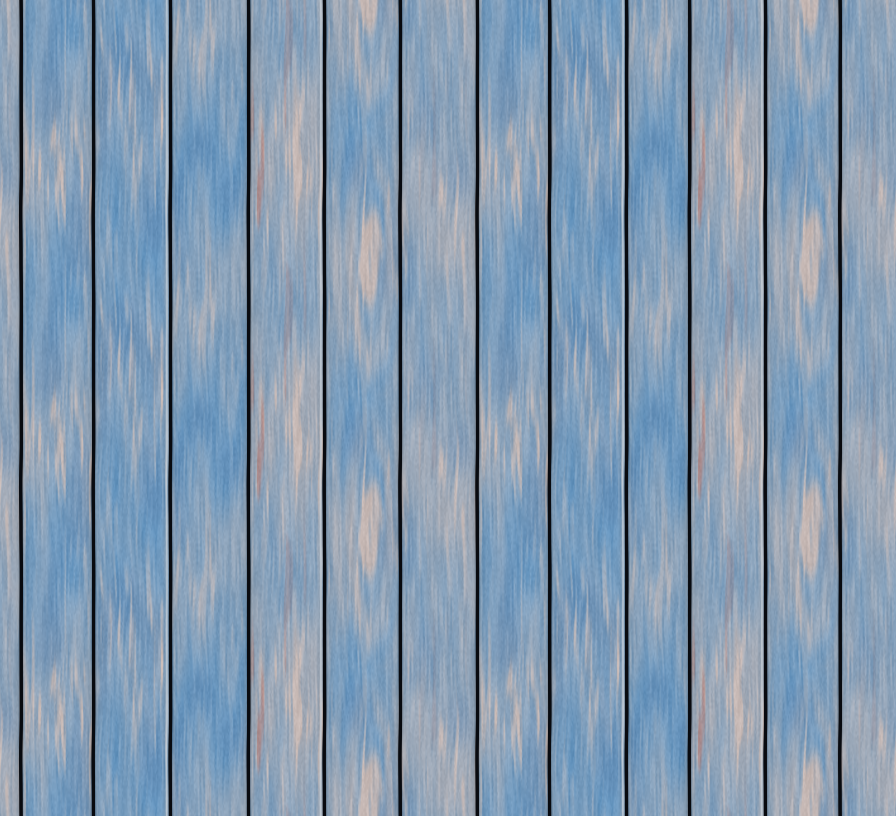
Reproduce this texture procedurally as a WebGL 2 fragment shader.

```glsl
#version 300 es
precision highp float;

uniform vec2 u_resolution;
out vec4 outColor;

const float TILES_DOWN = 3.0;
const int BOARDS = 13;
const float BOARD_TYPES = 6.0;
const float BOARD_SCALE = 11.8;     // grain units per canvas width
const float GAP_HALF = 0.0019;
const float HIGHLIGHT_WIDTH = 0.0022;
const float TAU = 6.28319;

const vec3 BLUE = vec3(0.40, 0.59, 0.755);
const vec3 SHADE = vec3(0.38, 0.51, 0.66);
const vec3 PALE = vec3(0.77, 0.715, 0.70);
const vec3 RUST = vec3(0.69, 0.45, 0.41);
const vec3 GAP = vec3(0.03, 0.04, 0.06);
const vec3 HIGHLIGHT = vec3(0.82, 0.85, 0.88);

// Left edges of the boards, closed by the last right edge
const float EDGES[14] = float[](-0.0625, 0.0234, 0.1042, 0.1901, 0.2773, 0.362, 0.4466,
                                0.5326, 0.6133, 0.6992, 0.7695, 0.8542, 0.9375, 1.0234);

// Per board type: fading, streak strength, rust, height of the worn patch
const vec4 WEAR[6] = vec4[](
    vec4(0.30, 0.75, 0.00, 0.35), vec4(0.24, 0.60, 0.05, 0.57),
    vec4(0.20, 0.35, 0.00, 0.95), vec4(0.43, 0.55, 0.70, 0.35),
    vec4(0.36, 0.55, 0.00, 0.05), vec4(0.47, 0.42, 0.20, 0.30));

float hash(vec2 p) {
    vec3 q = fract(p.xyx * vec3(0.1031, 0.1030, 0.0973));
    q += dot(q, q.yzx + 33.33);
    return fract((q.x + q.y) * q.z);
}

// One strand of wood: smooth noise along y that wraps after a period
float strand(float column, float y, float period) {
    y += hash(vec2(column, 7.3)) * period;
    float cell = floor(y);
    float a = hash(vec2(column, mod(cell, period)));
    float b = hash(vec2(column, mod(cell + 1.0, period)));
    return mix(a, b, smoothstep(0.0, 1.0, y - cell));
}

// Neighbouring strands blended, each with its own phase
float grain(vec2 p, float period, float seed) {
    float column = floor(p.x);
    float base = column + seed * 97.0 + 200.0;
    return mix(strand(base, p.y, period), strand(base + 1.0, p.y, period),
               smoothstep(0.0, 1.0, p.x - column));
}

// Nested growth rings around an elongated pale heart
float growthRings(vec2 p, float wobble) {
    float along = abs(fract(p.y - 0.05 + 0.5) - 0.5);
    float d = length(vec2((p.x - 0.60) / 0.15, along / 0.20)) + 0.5 * (wobble - 0.5);
    float heart = 1.0 - smoothstep(0.7, 1.15, d);
    float rings = sin(d * 5.0 - 1.5) * exp(-0.35 * d);
    return 0.30 * heart + 0.24 * rings;
}

vec3 boardColor(vec2 p, int type) {
    vec4 wear = WEAR[type];
    float seed = float(type) + 1.0;
    float drift = grain(vec2(p.x * 2.5, p.y * 4.0), 4.0, seed + 10.0);
    float x = p.x + 0.05 * (drift - 0.5);

    float broad = grain(vec2(x * 7.0, p.y * 4.0), 4.0, seed + 20.0);
    float streak = grain(vec2(x * 19.0, p.y * 5.0), 5.0, seed + 30.0);
    float fine = grain(vec2(x * 40.0, p.y * 9.0), 9.0, seed + 40.0);
    float speck = grain(vec2(p.x * 60.0, p.y * 90.0), 90.0, seed + 50.0);
    float patchy = 0.5 + 0.5 * cos(TAU * (p.y - wear.w));

    // Paint worn away in patches and thin vertical streaks
    float worn = wear.x + 0.20 * (patchy - 0.5) + 0.32 * (broad - 0.5);
    worn += 0.20 * (drift - 0.5) + 0.18 * (fine - 0.5);
    float exposed = smoothstep(0.55, 0.95, 0.75 * streak + 0.25 * fine);
    worn += wear.y * exposed * (0.35 + 0.65 * patchy);
    if (type == 4) worn += growthRings(p, broad);

    vec3 color = mix(BLUE, PALE, clamp(worn, 0.0, 1.0));
    float dull = smoothstep(0.5, 0.9, 1.0 - drift) * (1.0 - exposed);
    color = mix(color, SHADE, 0.30 * dull);

    // Reddish strands of bare wood
    float red = grain(vec2(x * 16.0, p.y * 3.0), 3.0, seed + 60.0);
    color = mix(color, RUST, wear.z * smoothstep(0.70, 0.95, red) * (0.3 + 0.6 * patchy));
    return color + 0.07 * (fine - 0.5) + 0.045 * (speck - 0.5);
}

void main() {
    vec2 uv = gl_FragCoord.xy / u_resolution;
    float pixel = 1.0 / u_resolution.x;
    float y = fract(uv.y * TILES_DOWN);
    float u = uv.x + 0.0008 * (grain(vec2(0.0, y * 6.0), 6.0, 3.0) - 0.5);

    // Find the board under this point
    int board = 0;
    for (int i = 1; i < BOARDS; i++) board += int(step(EDGES[i], u));
    int type = int(mod(float(board) + BOARD_TYPES - 1.0, BOARD_TYPES));
    float left = u - EDGES[board];
    float right = EDGES[board + 1] - u;
    float edge = min(left, right);

    vec3 color = boardColor(vec2(left * BOARD_SCALE, y), type);

    // Rounded edges, lit bevels and dark gaps
    color *= 1.0 - 0.22 * exp(-max(edge - GAP_HALF, 0.0) / 0.0025);
    float bevel = type % 2 == 1 && type < 5 ? 0.75 : 0.12;
    float lit = 1.0 - smoothstep(0.0, HIGHLIGHT_WIDTH, abs(right - GAP_HALF - HIGHLIGHT_WIDTH));
    float litLeft = 1.0 - smoothstep(0.0, HIGHLIGHT_WIDTH, abs(left - GAP_HALF - HIGHLIGHT_WIDTH));
    color = mix(color, HIGHLIGHT, max(bevel * lit, 0.22 * litLeft));
    float gap = 1.0 - smoothstep(GAP_HALF - 0.5 * pixel, GAP_HALF + 0.5 * pixel, edge);
    outColor = vec4(mix(color, GAP, gap), 1.0);
}
```
